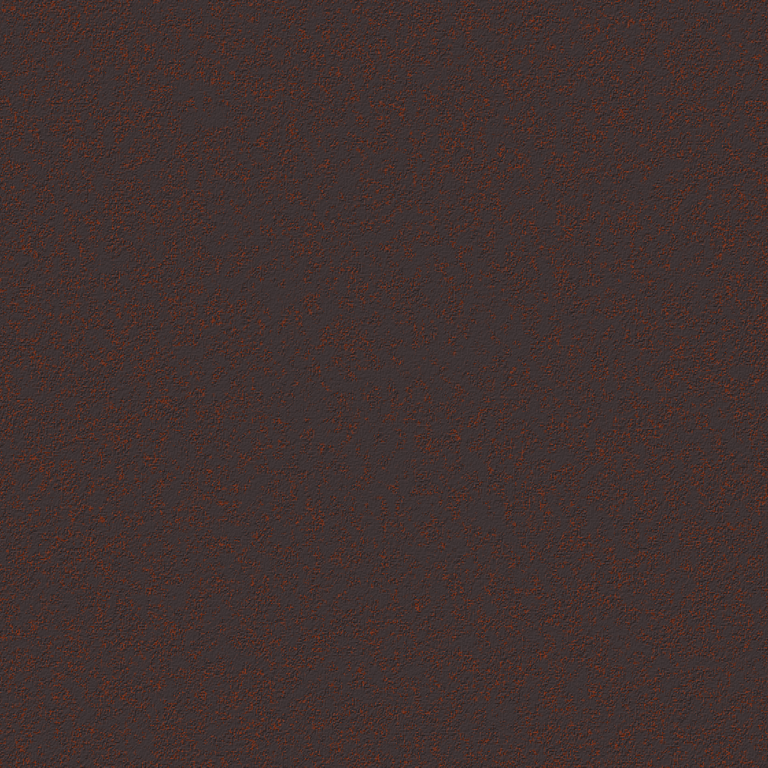
This texture is drawn by a WebGL 1 fragment shader. Its source:

```glsl
precision highp float;
uniform vec2 u_resolution;

float hash(vec2 cell) {
  vec3 q = fract(vec3(cell.xyx) * 0.1031);
  q += dot(q, q.yzx + 33.33);
  return fract((q.x + q.y) * q.z);
}

float noise(vec2 p) {
  vec2 cell = floor(p);
  vec2 f = fract(p);
  f = f * f * (3.0 - 2.0 * f);
  float low = mix(hash(cell), hash(cell + vec2(1.0, 0.0)), f.x);
  float high = mix(hash(cell + vec2(0.0, 1.0)), hash(cell + 1.0), f.x);
  return mix(low, high, f.y);
}

// Very fine pitted relief
float relief(vec2 uv) {
  return noise(uv * 530.0 + 17.0);
}

// Small worn patches, slightly denser away from the calm centre
float roughness(vec2 uv) {
  float patches = 0.6 * noise(uv * vec2(176.0, 148.0) + 5.0)
                + 0.4 * noise(uv * vec2(92.0, 74.0) + 41.0);
  float rim = smoothstep(0.1, 0.5, length(uv - 0.5));
  return smoothstep(0.28, 0.72, patches + 0.09 * rim);
}

void main() {
  vec2 uv = gl_FragCoord.xy / u_resolution;
  float rough = roughness(uv);

  // Emboss, lit from above and slightly left
  vec2 toLight = vec2(-0.0004, 0.0007);
  float slope = relief(uv - toLight) - relief(uv + toLight);
  float shade = clamp(slope, -0.6, 0.5) * mix(0.24, 0.64, rough);

  // Rust gathers in the rough patches
  float speck = smoothstep(0.38, 1.0, noise(uv * 560.0 + 83.0)) * rough;
  float rust = speck * (0.42 + 0.4 * speck);

  vec3 stone = vec3(0.241, 0.204, 0.206);
  vec3 ember = vec3(0.53, 0.20, 0.09);
  vec3 color = mix(stone, ember, rust);
  color += shade * vec3(0.20, 0.165, 0.18);

  // Pits darken the worn patches, balancing the glow of the rust
  color -= 0.014 * rough;

  gl_FragColor = vec4(color, 1.0);
}
```
